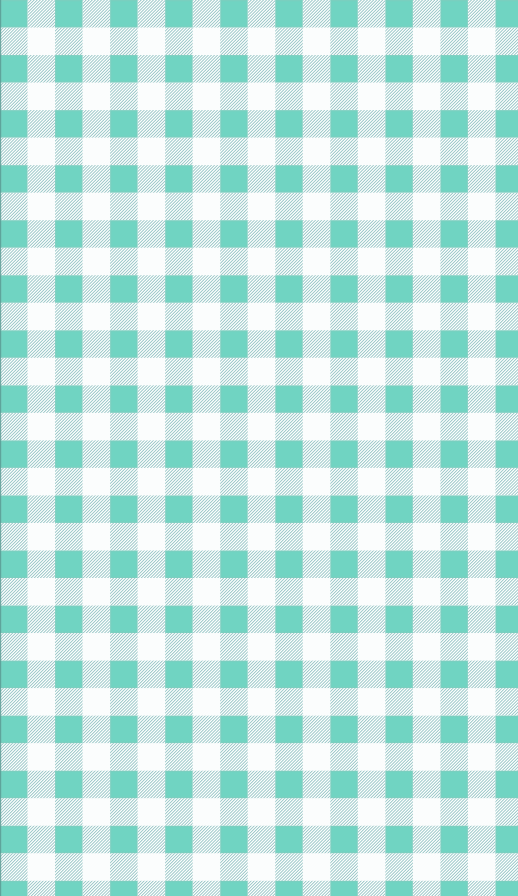
This pattern is drawn by a WebGL 1 fragment shader. Its source:

```glsl
precision highp float;
// Gingham check: solid teal squares, white squares and twill-hatched squares between.

uniform vec2 u_resolution;

const float REPEATS_ACROSS = 9.41;
const float BAND_SHARE = 0.5;         // dyed part of each repeat
const float TWILL_PER_REPEAT = 18.0;  // diagonal threads along one repeat
const float TWILL_SHARE = 0.34;       // thread width over thread spacing
const float RIM_WIDTH = 0.024;        // darker edge of solid squares, in repeats
const float SELVEDGE_WIDTH = 0.0023;  // dark left border, in canvas widths

const vec3 WHITE = vec3(0.985, 0.993, 0.993);
const vec3 TEAL = vec3(0.44, 0.83, 0.76);
const vec3 RIM = vec3(0.48, 0.81, 0.75);
const vec3 THREAD = vec3(0.51, 0.73, 0.73);
const vec3 SELVEDGE = vec3(0.34, 0.60, 0.57);

// Running total of a unit-period pulse that is on for the given share.
float pulseIntegral(float x, float share) {
  return floor(x) * share + min(fract(x), share);
}

// Box-filtered pulse: mean coverage over an interval of the given width.
float stripe(float x, float share, float width) {
  float hi = pulseIntegral(x + 0.5 * width, share);
  float lo = pulseIntegral(x - 0.5 * width, share);
  return (hi - lo) / width;
}

// Coverage of the solid squares, shrunk on every side by inset.
float squares(vec2 p, float inset, float width) {
  float share = BAND_SHARE - 2.0 * inset;
  return stripe(p.x - inset, share, width) * stripe(p.y - inset, share, width);
}

vec3 gingham(vec2 p, float pixel) {
  float across = stripe(p.x, BAND_SHARE, pixel);
  float down = stripe(p.y, BAND_SHARE, pixel);
  float solid = across * down;
  float hatched = across + down - 2.0 * solid;

  // Threads rise to the right; their filter follows the diagonal footprint.
  float twill = stripe((p.x + p.y) * TWILL_PER_REPEAT, TWILL_SHARE,
                       pixel * TWILL_PER_REPEAT * 1.41);
  vec3 color = mix(WHITE, THREAD, hatched * twill);

  // Solid squares with a slightly muted rim.
  color = mix(color, RIM, solid);
  return mix(color, TEAL, squares(p, RIM_WIDTH, pixel));
}

void main() {
  // Canvas widths, measured from the top left corner.
  float pixel = 1.0 / u_resolution.x;
  vec2 uv = vec2(gl_FragCoord.x, u_resolution.y - gl_FragCoord.y) * pixel;

  vec3 color = gingham(uv * REPEATS_ACROSS, pixel * REPEATS_ACROSS);

  // Thin dark border along the left side.
  float border = clamp((SELVEDGE_WIDTH - uv.x) / pixel + 0.5, 0.0, 1.0);
  color = mix(color, SELVEDGE, border * 0.8);

  gl_FragColor = vec4(color, 1.0);
}
```
